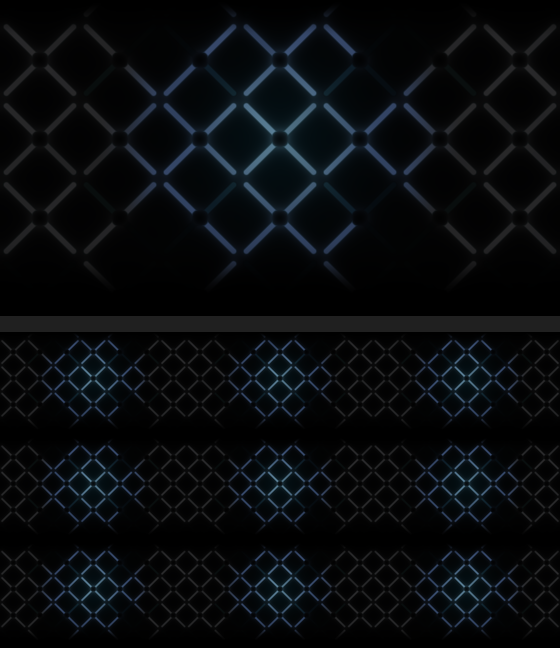
Top: one tile. Bottom: repeated 3 by 3.
A WebGL 1 fragment shader for this background:

```glsl
precision highp float;
uniform vec2 u_resolution;

#define REPEATS vec2(7.0, 4.0)
#define CENTER vec2(0.5, 0.56)
#define ARM_END 0.42
#define ARM_RADIUS 0.040
#define HUB_RADIUS 0.105
#define GLOW_REACH 0.055
#define GLOW_AMOUNT 0.20
#define STEEL vec3(0.33, 0.45, 0.53)
#define BLUE vec3(0.20, 0.265, 0.39)
#define GREY vec3(0.145, 0.145, 0.150)
#define TEAL vec3(0.004, 0.048, 0.064)
#define BLACK vec3(0.008, 0.008, 0.009)

float hash(vec2 p) {
  return fract(sin(dot(p, vec2(12.7, 78.2))) * 437.58);
}

// Brightness of one arm: lit and dark arms form nested diamonds.
float armLight(vec2 id) {
  float column = floor(abs(mod(id.x + 3.5, 6.0) - 3.0));
  float row = floor(abs(id.y + 0.5));
  float light = 1.0;
  if (row == 1.0) light = column == 1.0 ? 0.35 : 1.0;
  if (row == 2.0) light = column == 2.0 ? 0.07 : 1.0;
  if (row == 3.0) light = column == 1.0 ? 1.0 : 0.09;
  if (row > 3.0) light = 0.07;
  if (row == 1.0 && id.x == 2.0) light = 0.15;
  return light * mix(0.88, 1.06, hash(id));
}

// Distance to a rounded bar on the diagonal, cut away around the hub.
float armDistance(vec2 q) {
  float along = clamp(0.5 * (q.x + q.y), 0.0, ARM_END);
  return max(length(q - along) - ARM_RADIUS, HUB_RADIUS - length(q));
}

void main() {
  vec2 uv = gl_FragCoord.xy / u_resolution;
  vec2 grid = (uv - CENTER) * REPEATS;
  float soft = 0.012 + 0.5 * REPEATS.y / u_resolution.y;

  // Light falls from steel through blue to grey.
  float r = length((uv - CENTER) * vec2(16.0 / 9.0, 1.0));
  vec3 tint = mix(STEEL, BLUE, smoothstep(0.05, 0.34, r));
  tint = mix(tint, GREY, smoothstep(0.36, 0.58, r));
  float fade = smoothstep(0.05, 0.24, uv.y) * (1.0 - smoothstep(0.88, 1.0, uv.y));

  // Each half cell holds one arm; neighbours add their glow.
  vec2 home = floor(2.0 * grid);
  float bar = 0.0;
  float light = 0.0;
  float glow = 0.0;
  for (int j = -1; j <= 1; j++) {
    for (int i = -1; i <= 1; i++) {
      vec2 id = home + vec2(float(i), float(j));
      vec2 hub = floor(0.5 * (id + 1.0));
      vec2 side = sign(0.5 * (id + 0.5) - hub);
      float d = armDistance((grid - hub) * side);
      id.x = mod(id.x + REPEATS.x, 2.0 * REPEATS.x) - REPEATS.x;
      float lit = armLight(id);
      float cover = 1.0 - smoothstep(-soft, soft, d);
      bar += cover;
      light += cover * lit;
      glow += lit * exp(-max(d, 0.0) / GLOW_REACH);
    }
  }

  // Background haze with dark hubs, then halos and bars.
  float hubDistance = length(fract(grid + 0.5) - 0.5);
  float hubShade = mix(0.4, 1.0, smoothstep(0.07, 0.12, hubDistance));
  vec3 color = BLACK + TEAL * exp(-r * r / 0.07);
  color += tint * glow * GLOW_AMOUNT;
  color *= hubShade;
  vec3 armColor = mix(tint * vec3(0.6, 1.05, 1.0), tint, smoothstep(0.3, 0.8, light));
  color = mix(color, color * 0.4 + armColor * light * 0.92, min(bar, 1.0));
  gl_FragColor = vec4(color * fade, 1.0);
}
```
